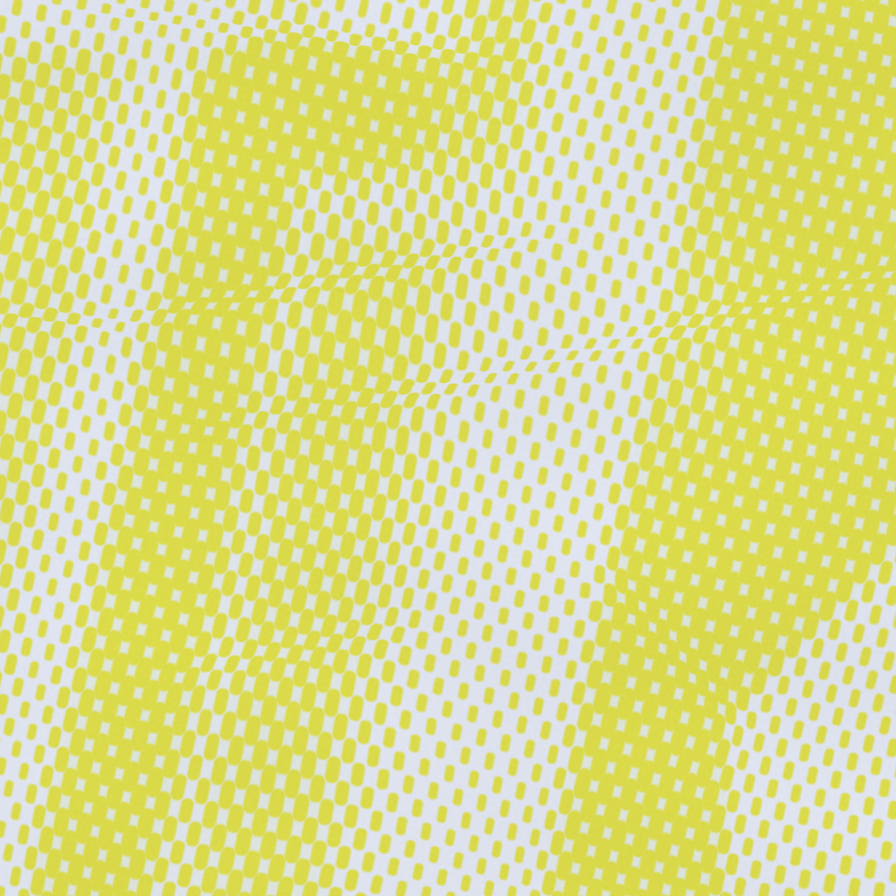
Reproduce this texture procedurally as a WebGL 2 fragment shader.

```glsl
#version 300 es
precision highp float;
// Rumpled cloth printed with a halftone of staggered yellow capsules on cool white.
// Slanted tone bands set the size of every capsule; local folds squeeze the
// printing grid, and gradient noise bends it and adds a faint weave.

#define COLUMNS 37.0      // capsules in one row, per canvas
#define PITCH 1.72        // row period, in column widths
#define TILT 0.21         // turn of the grid, radians
#define BEND 0.014        // slow drift of the grid
#define FOLD_GAIN 1.0     // squeeze at the middle of a fold
#define EDGE 0.0021       // softness of the print
#define GRAIN 0.012       // strength of the weave
#define YELLOW vec3(0.853, 0.852, 0.290)
#define WHITE vec3(0.872, 0.890, 0.935)
#define TINTED vec3(0.860, 0.890, 0.860)

uniform vec2 u_resolution;
out vec4 fragColor;

vec2 hashGradient(vec2 cell) {
    vec3 h = fract(cell.xyx * vec3(0.1031, 0.1030, 0.0973));
    h += dot(h, h.yzx + 33.33);
    float angle = 6.2832 * fract((h.x + h.y) * h.z);
    return vec2(cos(angle), sin(angle));
}

float gradientNoise(vec2 p) {
    vec2 i = floor(p), f = p - i;
    vec2 u = f * f * f * (f * (f * 6.0 - 15.0) + 10.0);
    vec2 e = vec2(0.0, 1.0);
    float low = mix(dot(hashGradient(i), f), dot(hashGradient(i + e.yx), f - e.yx), u.x);
    float high = mix(dot(hashGradient(i + e), f - e), dot(hashGradient(i + 1.0), f - 1.0), u.x);
    return mix(low, high, u.y);
}

float bump(float x, float center, float width) {
    float d = (x - center) / width;
    return exp(-d * d);
}

// Displacement across the fold from a to b: dense in its middle, slightly loose beside it.
vec2 fold(vec2 p, vec2 a, vec2 b, float width) {
    vec2 dir = normalize(b - a), normal = vec2(-dir.y, dir.x);
    float along = dot(p - a, dir) / length(b - a);
    float reach = smoothstep(-0.15, 0.15, along) * (1.0 - smoothstep(0.85, 1.15, along));
    float d = dot(p - a, normal);
    return normal * d / (1.0 + d * d / (width * width)) * reach * FOLD_GAIN;
}

vec2 rumple(vec2 p) {
    vec2 q = p + BEND * vec2(gradientNoise(p * 3.0), gradientNoise(p * 3.0 + 17.0));
    q += fold(p, vec2(0.15, 0.645), vec2(0.60, 0.735), 0.022);
    q += fold(p, vec2(0.45, 0.555), vec2(1.05, 0.710), 0.024);
    q += fold(p, vec2(0.10, 0.990), vec2(0.55, 0.935), 0.022);
    q += fold(p, vec2(-0.10, 0.655), vec2(0.14, 0.640), 0.022);
    q += 0.5 * fold(p, vec2(0.20, 0.250), vec2(0.45, 0.300), 0.028);
    q += 0.5 * fold(p, vec2(0.20, 0.520), vec2(0.50, 0.575), 0.028);
    q += 0.5 * fold(p, vec2(0.68, 0.360), vec2(0.83, 0.190), 0.028);
    return q;
}

// Print density: 0 gives small capsules, 1 leaves only small holes.
float tone(vec2 p) {
    float s = p.x - 0.2 * (p.y - 0.5) + 0.012 * gradientNoise(p * 5.0 + 4.0);
    float t = mix(0.68, 1.0, smoothstep(0.08, 0.16, s));
    t -= 0.66 * bump(s, 0.10, 0.050);
    t -= 0.38 * bump(s, 0.285, 0.028);
    t -= 0.22 * smoothstep(0.26, 0.32, s) * (1.0 - smoothstep(0.68, 0.73, s));
    t -= 0.68 * smoothstep(0.39, 0.56, s) * (1.0 - smoothstep(0.68, 0.74, s));
    t -= 0.35 * bump(s, 0.75, 0.05) * bump(p.y, 0.62, 0.18);
    // Dense upper patch, pale strip above it and pale pocket below it
    float patchDist = length((p - vec2(0.36, 0.885)) / vec2(0.13, 0.075));
    t += 0.65 * (1.0 - smoothstep(0.75, 1.15, patchDist));
    t -= 0.55 * smoothstep(0.93, 0.96, p.y) * (1.0 - smoothstep(0.45, 0.60, p.x));
    t -= 0.45 * bump(length((p - vec2(0.43, 0.77)) / vec2(1.5, 0.8)), 0.0, 0.055);
    t += 0.35 * bump(length((p - vec2(0.57, 0.92)) / vec2(0.5, 1.5)), 0.0, 0.09);
    // Pale wedge in the lower right corner
    float wedge = min(p.x - 0.80, 0.707 * (p.x - p.y - 0.60));
    t -= 0.80 * smoothstep(-0.015, 0.035, wedge);
    return clamp(t + 0.10 * gradientNoise(p * 7.0), 0.08, 1.0);
}

float capsule(vec2 p, float radius, float halfLength) {
    float corner = radius * 0.85;
    vec2 d = abs(p) - vec2(radius, halfLength) + corner;
    return length(max(d, 0.0)) + min(max(d.x, d.y), 0.0) - corner;
}

void main() {
    vec2 p = gl_FragCoord.xy / u_resolution.y;
    float c = cos(TILT), s = sin(TILT);
    mat2 turn = mat2(c, s, -s, c);
    vec2 grid = turn * rumple(p) * COLUMNS;
    vec2 period = vec2(1.0, PITCH);

    // Two interleaved lattices make the stagger
    float dist = 1e3;
    for (int k = 0; k < 2; k++) {
        vec2 shifted = grid / period + 0.5 * float(k);
        vec2 local = (fract(shifted) - 0.5) * period;
        vec2 center = p - transpose(turn) * local / COLUMNS;
        float t = tone(center);
        dist = min(dist, capsule(local, mix(0.165, 0.335, t), mix(0.32, 0.645, t)));
    }
    float soft = max(EDGE, 0.7 / u_resolution.y);
    float ink = 1.0 - smoothstep(-soft, soft, dist / COLUMNS);

    // Cloth, ink, soft shading and weave
    vec3 cloth = mix(WHITE, TINTED, smoothstep(0.35, 0.95, tone(p)));
    vec3 color = mix(cloth, YELLOW, ink);
    color *= 1.0 + 0.025 * gradientNoise(p * vec2(3.0, 6.0) + 9.0);
    color += GRAIN * gradientNoise(p * 230.0);
    fragColor = vec4(color, 1.0);
}
```
